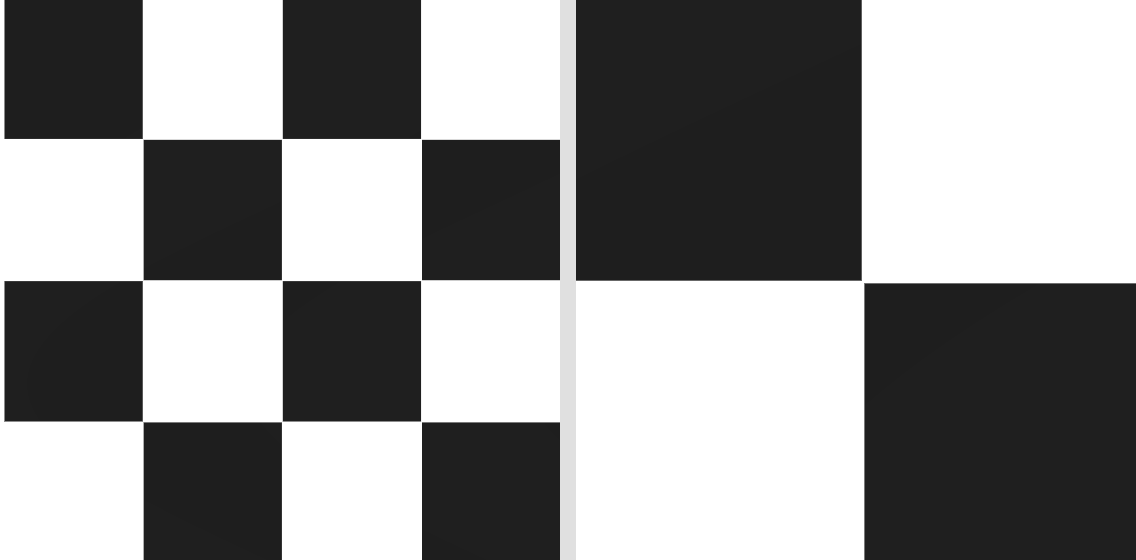
Left, the full canvas; right, a detail of the centre.
Give the GLSL for this pattern, as a WebGL 1 fragment shader.

```glsl
precision highp float;

// Bold checkerboard, four by four, of charcoal squares on white.
// Each square is a box distance inside a slightly offset grid cell,
// inset so that hairline white gaps part the diagonal neighbours.

uniform vec2 u_resolution;

float boxDistance(vec2 p, vec2 halfSize) {
  vec2 d = abs(p) - halfSize;
  return length(max(d, 0.0)) + min(max(d.x, d.y), 0.0);
}

void main() {
  vec2 uv = gl_FragCoord.xy / u_resolution;
  float pixel = 1.0 / min(u_resolution.x, u_resolution.y);

  // Grid counted from the upper left, with a narrow white left margin.
  vec2 pitch = vec2(0.2485, 0.2523);
  vec2 grid = vec2(uv.x - 0.0072, 1.0034 - uv.y) / pitch;
  vec2 cell = floor(grid);
  vec2 local = (fract(grid) - 0.5) * pitch;

  // Alternate cells are dark; the margin column stays white.
  float isDark = 1.0 - mod(cell.x + cell.y, 2.0);
  isDark *= step(0.0, cell.x);

  float edge = boxDistance(local, 0.5 * pitch - 0.0008);
  float ink = isDark * clamp(0.5 - edge / pixel, 0.0, 1.0);

  // Barely visible tonal drift across the dark squares.
  float drift = 0.002 * sin(7.0 * uv.x + 3.0 * sin(5.0 * uv.y));
  vec3 charcoal = vec3(0.12 + drift);

  gl_FragColor = vec4(mix(vec3(1.0), charcoal, ink), 1.0);
}
```
